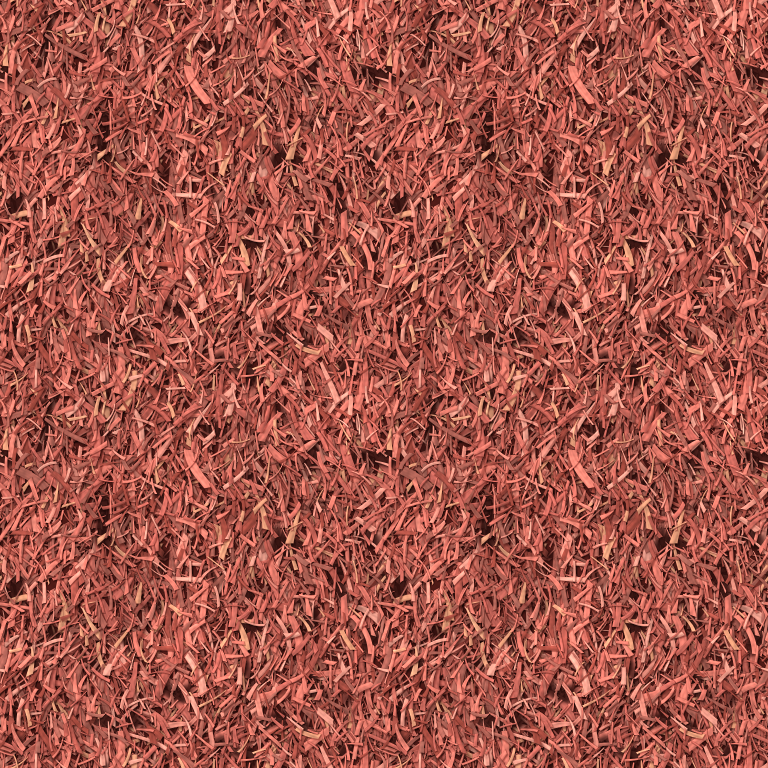
A Shadertoy shader for this texture:

```glsl
// Red wood-chip mulch: layered splinters and chips, tiled two by two.

const float REPEATS = 2.0;
const int LAYERS = 15;
const int HOLE_LAYER = 10;

const vec3 SOIL = vec3(0.30, 0.10, 0.085);
const vec3 DEEP_RED = vec3(0.66, 0.30, 0.25);
const vec3 ROSE = vec3(0.84, 0.43, 0.38);
const vec3 CORAL = vec3(0.97, 0.53, 0.46);
const vec3 PALE = vec3(1.00, 0.67, 0.59);
const vec3 BROWN = vec3(0.68, 0.39, 0.34);
const vec3 TAN = vec3(0.98, 0.70, 0.53);
const vec3 SHADOW = vec3(0.68, 0.57, 0.56);
const vec2 LIGHT = vec2(-0.6, 0.8);

vec4 hash4(vec3 p) {
    vec4 h = fract(p.xyzx * vec4(0.1031, 0.1030, 0.0973, 0.1099));
    h += dot(h, h.wzxy + 33.33);
    return fract((h.xxyz + h.yzzw) * h.zywx);
}

float cornerSlope(vec2 cell, vec2 offset, float period, float seed) {
    float angle = 6.2832 * hash4(vec3(mod(cell, period), seed)).x;
    return dot(vec2(cos(angle), sin(angle)), offset);
}

// Gradient noise that wraps after a whole number of cells.
float gradientNoise(vec2 p, float period, float seed) {
    vec2 i = floor(p), f = p - i;
    vec2 u = f * f * f * (f * (f * 6.0 - 15.0) + 10.0);
    vec2 e = vec2(1.0, 0.0);
    float low = mix(cornerSlope(i, f, period, seed),
                    cornerSlope(i + e.xy, f - e.xy, period, seed), u.x);
    float high = mix(cornerSlope(i + e.yx, f - e.yx, period, seed),
                     cornerSlope(i + e.xx, f - e.xx, period, seed), u.x);
    return mix(low, high, u.y);
}

// Tapered, bent strip with slanted ends; size holds half length and half width.
float chipDistance(vec2 q, vec2 size, float taper, float skew, float bend) {
    q.y += bend * (q.x * q.x - 0.1);
    float along = clamp(q.x / size.x, -1.0, 1.0);
    float halfWidth = size.y * (1.0 - taper * (0.5 + 0.5 * along));
    return max(abs(q.x + skew * q.y) - size.x, abs(q.y) - halfWidth);
}

vec3 woodColor(float tone, float kind) {
    vec3 c = mix(DEEP_RED, ROSE, smoothstep(0.0, 0.32, tone));
    c = mix(c, CORAL, smoothstep(0.32, 0.68, tone));
    c = mix(c, PALE, smoothstep(0.72, 1.0, tone));
    c = mix(c, BROWN, step(kind, 0.14) * 0.85);
    return mix(c, TAN, step(0.95, kind) * 0.8);
}

// Paints one chip and its soft shadow over the colour below; q is in cells.
vec3 paintChip(vec3 below, vec2 q, vec3 id, float cells, float flow,
               float depth, float pixel) {
    vec4 a = hash4(id);
    vec4 b = hash4(id + vec3(17.0, 43.0, 71.0));
    vec4 c = hash4(id + vec3(61.0, 29.0, 113.0));

    float angle = 1.5708 + (a.z + a.w - 1.0) * 1.6 + flow;
    vec2 axis = vec2(cos(angle), sin(angle));
    vec2 side = vec2(-axis.y, axis.x);
    mat2 toLocal = mat2(axis.x, side.x, axis.y, side.y);
    vec2 center = a.xy;
    vec2 local = toLocal * (q - center);
    vec2 size = vec2(mix(0.32, 0.75, b.x), mix(0.05, 0.16, b.y * b.y));
    float taper = 0.85 * b.z;
    float skew = 1.6 * (b.w - 0.5);
    float bend = 0.5 * (c.x - 0.5);

    vec2 shadowPoint = local + toLocal * LIGHT * 0.05;
    float shadowDistance = chipDistance(shadowPoint, size, taper, skew, bend);
    float shade = 1.0 - smoothstep(-0.03, 0.09, shadowDistance);
    vec3 color = below * mix(vec3(1.0), SHADOW, shade);

    float d = chipDistance(local, size, taper, skew, bend);
    float cover = clamp(0.5 - d / pixel, 0.0, 1.0);
    if (cover > 0.0) {
        vec2 fibre = local / cells * vec2(26.0, 150.0) + c.zw * 90.0;
        float grain = gradientNoise(fibre, 256.0, 5.0);
        float bevel = clamp(local.y / size.y, -1.0, 1.0) * dot(side, LIGHT);
        vec3 wood = woodColor(c.y, c.z) * depth;
        wood *= 1.0 + 0.22 * grain + 0.12 * bevel;
        color = mix(color, wood, cover);
    }
    return color;
}

// One wrapped grid of chips, painted row by row so overlaps stay consistent.
vec3 paintLayer(vec3 color, vec2 p, float cells, float layer, float flow,
                float depth, float pixel) {
    vec2 g = p * cells;
    vec2 home = floor(g);
    for (int y = -1; y <= 1; y++) {
        for (int x = -1; x <= 1; x++) {
            vec2 cell = home + vec2(x, y);
            vec3 id = vec3(mod(cell, cells), layer * 7.0 + 3.0);
            color = paintChip(color, g - cell, id, cells, flow, depth, pixel * cells);
        }
    }
    return color;
}

void mainImage(out vec4 fragColor, in vec2 fragCoord) {
    vec2 p = fract(fragCoord / iResolution.xy * REPEATS);
    float pixel = REPEATS / min(iResolution.x, iResolution.y);
    float flow = 0.9 * gradientNoise(p * 3.0, 3.0, 11.0);
    float hole = smoothstep(0.12, 0.42, gradientNoise(p * 13.0, 13.0, 23.0));

    vec3 color = SOIL;
    for (int i = 0; i < LAYERS; i++) {
        float layer = float(i);
        int kind = i % 3;
        float cells = kind == 0 ? 12.0 : (kind == 1 ? 18.0 : 25.0);
        float depth = mix(0.72, 1.02, layer / float(LAYERS - 1));
        if (i == HOLE_LAYER) color = mix(color, SOIL * 0.6, 0.85 * hole);
        color = paintLayer(color, p, cells, layer, flow, depth, pixel);
    }

    // Broad light and dark patches, then fine grit.
    color *= 1.0 + 0.14 * gradientNoise(p * 5.0, 5.0, 31.0);
    color *= 1.0 + 0.14 * gradientNoise(p * 90.0, 90.0, 47.0);
    fragColor = vec4(clamp(color, 0.0, 1.0), 1.0);
}
```
